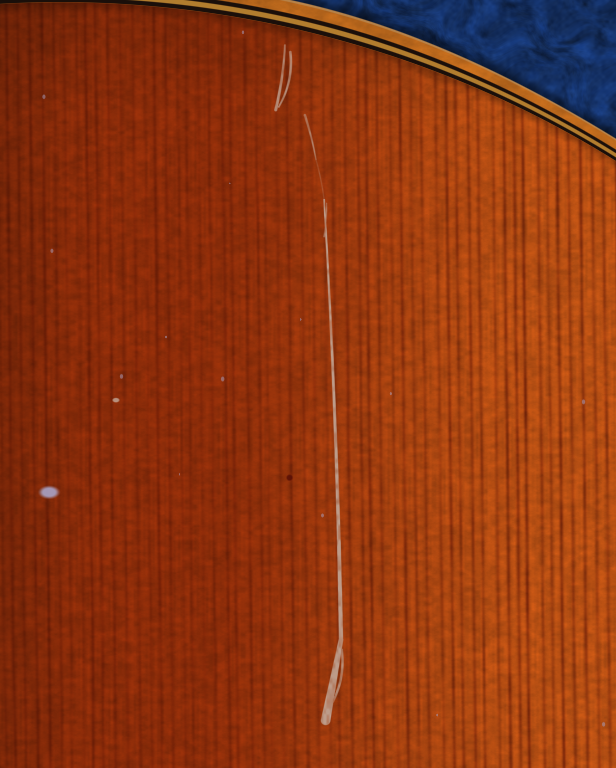
A WebGL 2 fragment shader for this texture:

```glsl
#version 300 es
precision highp float;
// Varnished wooden plate with fine upright grain, a curved inlaid rim and blue cloth behind.
// Grain is jittered stripes plus stretched value noise; the rim is bands of a circle's
// distance; the scratches are bent, tapered strokes and the dust is hashed per cell.
uniform vec2 u_resolution;
out vec4 fragColor;

const vec3 WOOD_RED = vec3(0.555, 0.175, 0.035);
const vec3 WOOD_ORANGE = vec3(0.725, 0.315, 0.075);
const vec3 RIM_TAN = vec3(0.74, 0.41, 0.11);
const vec3 INLAY_GOLD = vec3(0.70, 0.49, 0.18);
const vec3 INLAY_BLACK = vec3(0.10, 0.06, 0.04);
const vec3 CLOTH_BLUE = vec3(0.065, 0.17, 0.37);
const vec3 SCRATCH_PALE = vec3(0.74, 0.61, 0.54);
const vec3 DUST_BLUE = vec3(0.66, 0.64, 0.78);

float hash(vec2 p) {
    vec3 q = fract(vec3(p.xyx) * 0.1031);
    q += dot(q, q.yzx + 33.33);
    return fract((q.x + q.y) * q.z);
}

float noise(vec2 p) {
    vec2 i = floor(p), f = fract(p);
    f = f * f * (3.0 - 2.0 * f);
    return mix(mix(hash(i), hash(i + vec2(1, 0)), f.x),
               mix(hash(i + vec2(0, 1)), hash(i + vec2(1, 1)), f.x), f.y);
}

float fbm(vec2 p) {
    float sum = 0.0, amp = 0.5;
    for (int i = 0; i < 4; i++) {
        sum += amp * noise(p);
        p = p * 2.03 + 17.0;
        amp *= 0.5;
    }
    return sum;
}

// Coverage of a band of given centre and half width
float band(float x, float centre, float halfWidth, float soft) {
    return 1.0 - smoothstep(halfWidth - soft, halfWidth + soft, abs(x - centre));
}

// Coverage of a bent stroke from a to b whose half width runs from w.x to w.y
float stroke(vec2 p, vec2 a, vec2 b, float bend, vec2 w, float px) {
    vec2 ab = b - a;
    float t = clamp(dot(p - a, ab) / dot(ab, ab), 0.0, 1.0);
    vec2 normal = normalize(vec2(-ab.y, ab.x));
    vec2 onCurve = a + ab * t + normal * bend * 4.0 * t * (1.0 - t);
    return band(length(p - onCurve), 0.0, mix(w.x, w.y, t), px);
}

float speck(vec2 p, vec2 centre, vec2 size) {
    return 1.0 - smoothstep(0.6, 1.3, length((p - centre) / size));
}

// Jittered dark growth lines, one per cell
float grainLines(vec2 p, float pitch) {
    float u = (p.x + 0.012 * p.y + 0.0016 * noise(p * vec2(9.0, 5.0))) / pitch;
    float cell = floor(u), lines = 0.0;
    for (float k = -1.0; k <= 1.0; k++) {
        float id = cell + k;
        float centre = id + 0.5 + 0.4 * (hash(vec2(id, 3.0)) - 0.5);
        float strength = 0.4 + 0.6 * hash(vec2(id, 8.0));
        float fade = 0.65 + 0.6 * noise(vec2(id * 7.0, p.y * 28.0));
        lines += strength * fade * exp(-pow((u - centre) / 0.17, 2.0));
    }
    return lines;
}

vec3 woodColor(vec2 p) {
    float warm = smoothstep(0.24, 0.74, p.x + 0.10 * (fbm(p * 4.0) - 0.5));
    vec3 col = mix(WOOD_RED, WOOD_ORANGE, warm);
    col *= mix(0.86, 1.0, smoothstep(-0.02, 0.14, p.x));
    col *= 1.0 - 0.10 * smoothstep(0.82, 1.0, p.y);
    float fibre = noise(p * vec2(330.0, 14.0)) - 0.5;
    float fleck = fbm(p * vec2(95.0, 150.0)) - 0.47;
    col *= 1.0 + 0.10 * fibre + 0.30 * fleck;
    float lines = grainLines(p, 0.0146);
    return col * (1.0 - lines * mix(0.22, 0.38, warm) * vec3(0.75, 1.15, 1.1));
}

vec3 clothColor(vec2 p) {
    float tuft = fbm(p * vec2(48.0, 60.0) + 3.0 * noise(p * 22.0));
    return CLOTH_BLUE * (0.45 + 1.15 * tuft) + vec3(0.03, 0.04, 0.05) * noise(p * 210.0);
}

// Sparse pale dust, one candidate per cell
float dust(vec2 p, float scale) {
    vec2 cell = floor(p * scale);
    vec2 spot = vec2(hash(cell + 5.0), hash(cell + 41.0)) * 0.7 + 0.15;
    float size = (0.0009 + 0.0015 * hash(cell + 77.0)) * scale;
    return step(0.83, hash(cell + 19.0)) * speck(fract(p * scale), spot, vec2(size, size * 1.4));
}

void main() {
    vec2 p = gl_FragCoord.xy / u_resolution.y;
    float px = 0.8 / u_resolution.y;
    vec3 col = woodColor(p);

    // Dust and chips
    col = mix(col, DUST_BLUE, 0.5 * dust(p, 11.0));
    col = mix(col, DUST_BLUE, 0.9 * speck(p, vec2(0.064, 0.359), vec2(0.012, 0.0075)));
    col = mix(col, SCRATCH_PALE, 0.9 * speck(p, vec2(0.151, 0.479), vec2(0.0045, 0.003)));
    col = mix(col, vec3(0.33, 0.05, 0.02), 0.8 * speck(p, vec2(0.377, 0.378), vec2(0.004)));

    // Long scratch, its upper fragments and its frayed foot
    float rough = 0.65 + 0.5 * noise(p * vec2(260.0, 150.0));
    float line = stroke(p, vec2(0.422, 0.740), vec2(0.444, 0.167), 0.003, vec2(0.0011, 0.0028), px);
    line = max(line, 0.7 * stroke(p, vec2(0.397, 0.850), vec2(0.4115, 0.792), 0.001, vec2(0.0016, 0.0008), px));
    line = max(line, 0.3 * stroke(p, vec2(0.4115, 0.792), vec2(0.422, 0.740), 0.001, vec2(0.0008), px));
    line = max(line, 0.6 * stroke(p, vec2(0.425, 0.735), vec2(0.422, 0.692), 0.001, vec2(0.001), px));
    line = max(line, stroke(p, vec2(0.444, 0.167), vec2(0.424, 0.062), 0.0, vec2(0.003, 0.0062), px));
    line = max(line, 0.8 * stroke(p, vec2(0.445, 0.154), vec2(0.431, 0.082), 0.006, vec2(0.0016), px));
    line = max(line, 0.8 * stroke(p, vec2(0.371, 0.941), vec2(0.359, 0.857), 0.002, vec2(0.0012, 0.002), px));
    line = max(line, 0.8 * stroke(p, vec2(0.378, 0.932), vec2(0.363, 0.861), 0.006, vec2(0.0018, 0.0012), px));
    col = mix(col, SCRATCH_PALE, clamp(line * rough, 0.0, 1.0));

    // Curved rim: 0 at the inner black line, 1 at the outer edge
    float rimWidth = mix(0.0326, 0.0228, smoothstep(0.40, 0.82, p.x));
    float t = (length(p - vec2(0.0781, -0.3672)) - 1.3672) / rimWidth;
    float soft = px / rimWidth;
    col *= 1.0 - 0.25 * smoothstep(-0.6, 0.0, t);
    vec3 rim = RIM_TAN * (0.82 + 0.35 * fbm(p * vec2(60.0, 90.0)));
    rim = mix(rim, INLAY_GOLD, band(t, 0.19, 0.12, soft));
    rim = mix(rim, INLAY_BLACK, band(t, 0.0, 0.09, soft));
    rim = mix(rim, INLAY_BLACK, band(t, 0.38, 0.085, soft));
    rim = mix(rim, vec3(0.72, 0.56, 0.36), 0.7 * band(t, 0.98, 0.07, soft));
    col = mix(col, rim, smoothstep(-0.09 - soft, -0.09 + soft, t));
    vec3 cloth = clothColor(p) * mix(0.55, 1.0, smoothstep(1.0, 1.7, t));
    col = mix(col, cloth, smoothstep(1.0 - soft, 1.0 + soft, t));

    fragColor = vec4(clamp(col, 0.0, 1.0), 1.0);
}
```
